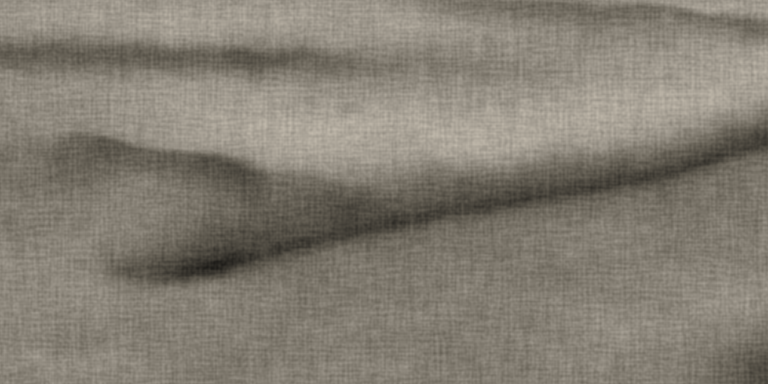
Reproduce this texture procedurally as a Shadertoy shader.

```glsl
// Draped linen cloth: a long diagonal fold, soft creases and a fine woven grain.

vec2 gradientAt(vec2 cell) {
    vec3 h = fract(cell.xyx * vec3(0.1031, 0.1030, 0.0973));
    h += dot(h, h.yzx + 33.33);
    float angle = 6.2832 * fract((h.x + h.y) * h.z);
    return vec2(cos(angle), sin(angle));
}

float gradientNoise(vec2 p) {
    vec2 i = floor(p), f = fract(p);
    vec2 u = f * f * f * (f * (f * 6.0 - 15.0) + 10.0);
    vec2 e = vec2(0.0, 1.0);
    float low = mix(dot(gradientAt(i), f),
                    dot(gradientAt(i + e.yx), f - e.yx), u.x);
    float high = mix(dot(gradientAt(i + e), f - e),
                     dot(gradientAt(i + e.yy), f - e.yy), u.x);
    return mix(low, high, u.y);
}

float fbm(vec2 p) {
    float sum = 0.0, amp = 0.6;
    for (int i = 0; i < 4; i++) {
        sum += amp * gradientNoise(p);
        p = mat2(1.8, 0.5, -0.5, 1.8) * p + 7.3;
        amp *= 0.55;
    }
    return sum;
}

// Bell profile with separate softness above and below its centre line
float bell(float d, float above, float below) {
    float s = d / (d > 0.0 ? above : below);
    return exp(-s * s);
}

// Bowed crease from a to b (left to right) that fades at both ends
float crease(vec2 p, vec2 a, vec2 b, float bow, float above, float below) {
    float t = (p.x - a.x) / (b.x - a.x);
    float k = clamp(t, 0.0, 1.0);
    float d = p.y - mix(a.y, b.y, t) - bow * 4.0 * k * (1.0 - k);
    float ends = smoothstep(-0.2, 0.2, t) * (1.0 - smoothstep(0.75, 1.2, t));
    return ends * bell(d, above, below);
}

float foldEdge(float x) {
    return 0.17 + 0.225 * x + 0.018 * sin((x - 0.39) * 2.9)
         + 0.03 * smoothstep(1.7, 2.0, x);
}

// Broad light over the upper cloth
float upperCloth(vec2 p) {
    float tone = 0.565;
    float ridge = 0.62 + 0.17 * (p.x - 1.0) * (p.x - 1.0);
    tone += 0.12 * smoothstep(0.1, 0.8, p.x) * bell(p.y - ridge, 0.13, 0.075);
    tone += 0.07 * crease(p, vec2(0.1, 0.95), vec2(1.3, 0.93), 0.0, 0.08, 0.05);
    tone -= 0.18 * crease(p, vec2(-0.3, 0.865), vec2(0.85, 0.845), 0.005, 0.035, 0.05);
    tone -= 0.07 * crease(p, vec2(0.6, 0.84), vec2(1.5, 0.81), 0.0, 0.04, 0.04);
    tone -= 0.14 * crease(p, vec2(1.1, 1.0), vec2(2.3, 0.905), 0.015, 0.018, 0.05);
    tone += 0.07 * crease(p, vec2(1.6, 1.0), vec2(2.3, 0.95), 0.0, 0.03, 0.02);
    // Secondary fold and its hollow
    tone -= 0.19 * crease(p, vec2(0.17, 0.635), vec2(0.68, 0.545), 0.012, 0.018, 0.075);
    tone -= 0.10 * crease(p, vec2(0.55, 0.58), vec2(0.98, 0.48), 0.012, 0.025, 0.08);
    tone -= 0.10 * crease(p, vec2(-0.4, 0.62), vec2(0.25, 0.57), 0.0, 0.06, 0.12);
    tone -= 0.04 * crease(p, vec2(-0.3, 0.40), vec2(0.75, 0.40), 0.0, 0.16, 0.12);
    return tone;
}

float lowerCloth(vec2 p) {
    float tone = 0.51;
    tone += 0.05 * crease(p, vec2(0.1, 0.23), vec2(0.7, 0.25), 0.0, 0.03, 0.07);
    tone += 0.06 * crease(p, vec2(1.5, 0.12), vec2(2.2, 0.25), 0.0, 0.10, 0.07);
    tone += 0.04 * crease(p, vec2(-0.4, 0.13), vec2(0.45, 0.03), 0.0, 0.04, 0.06);
    tone -= 0.20 * smoothstep(0.26, 0.0, length((p - vec2(2.02, 0.02)) * vec2(1.0, 1.4)));
    return tone;
}

float cloth(vec2 p) {
    float d = p.y - foldEdge(p.x);
    float reach = smoothstep(0.25, 0.65, p.x);
    float thickness = mix(0.12, 0.075, smoothstep(0.9, 1.6, p.x));
    float side = mix(0.06, 0.007, reach);
    float tone = mix(lowerCloth(p), upperCloth(p), smoothstep(-side, side, d));
    // Underside of the fold and the shadow it casts
    tone -= 0.23 * reach * bell(d - 0.012, thickness, 0.033);
    tone -= 0.07 * reach * bell(d, 0.02, 0.10);
    // Gathered pocket where the fold begins
    tone -= 0.15 * crease(p, vec2(0.28, 0.30), vec2(0.62, 0.31), -0.01, 0.05, 0.03);
    return tone;
}

// Crossing threads with uneven thickness
float weave(vec2 p) {
    float weft = gradientNoise(p * vec2(17.0, 120.0));
    float warp = gradientNoise(p * vec2(125.0, 13.0) + 40.0);
    float slub = gradientNoise(p * vec2(48.0, 5.0) + 9.0);
    float grain = gradientNoise(p * 105.0 + 70.0);
    return 0.065 * weft + 0.055 * warp + 0.03 * slub + 0.06 * grain;
}

void mainImage(out vec4 fragColor, in vec2 fragCoord) {
    vec2 p = fragCoord / iResolution.xy * vec2(2.0, 1.0);
    float edgeDistance = abs(p.y - foldEdge(p.x));
    float looseness = mix(0.15, 1.0, smoothstep(0.0, 0.12, edgeDistance));
    vec2 sway = vec2(fbm(p * 4.0), fbm(p * vec2(5.0, 7.0) + 20.0));
    vec2 q = p + looseness * vec2(0.05, 0.03) * sway;

    float tone = cloth(q);
    tone += looseness * (0.06 * fbm(q * vec2(3.0, 11.0)) + 0.04 * fbm(q * 9.0 + 5.0));
    tone += weave(p);

    vec3 linen = tone * mix(vec3(1.0, 0.945, 0.83), vec3(1.0, 0.96, 0.89),
                            smoothstep(0.3, 0.65, tone));
    fragColor = vec4(clamp(linen, 0.0, 1.0), 1.0);
}
```
